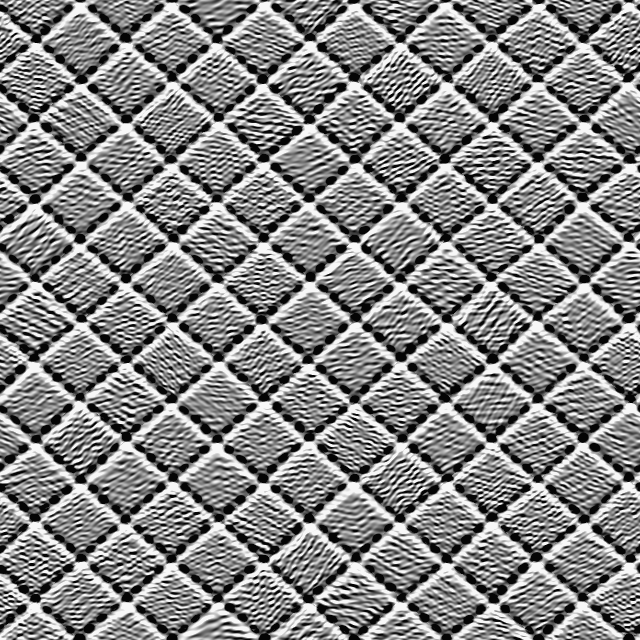
A Shadertoy shader for this texture map:

```glsl
// Embossed grey leather quilted into staggered diamonds, 7 across and 8 down.
// Slanted lattice coordinates give each diamond an id; layered sines make its
// wrinkles, and seams add a lit ridge under a row of dark stitch holes.

const float TAU = 6.2831853;
const vec2 REPEATS = vec2(7.0, 8.0);
const vec2 LATTICE_SHIFT = vec2(0.884, 0.0);
const float STITCHES_PER_EDGE = 4.0;
const int WRINKLE_WAVES = 11;

float hash(vec2 p) {
    vec3 h = fract(vec3(p.xyx) * vec3(0.1031, 0.1030, 0.0973));
    h += dot(h, h.yzx + 33.33);
    return fract((h.x + h.y) * h.z);
}

float bell(float x, float width) {
    x /= width;
    return exp(-x * x);
}

// Gentle seam wobble; whole frequencies keep the sheet tileable.
vec2 wobble(vec2 uv, float amount) {
    vec2 slow = sin(TAU * (uv.yx * vec2(5.0, 4.0) + uv * vec2(2.0, 3.0)));
    vec2 quick = sin(TAU * (uv.yx * vec2(17.0, 13.0) - uv * vec2(11.0, 19.0)) + 1.7);
    return amount * (slow + 0.5 * quick);
}

// Unit-variance sum of waves running mostly up and down.
float wrinkles(vec2 uv, vec2 seed, float tilt) {
    float sum = 0.0;
    for (int i = 0; i < WRINKLE_WAVES; i++) {
        vec2 key = seed * 13.0 + float(i) * vec2(7.3, 3.1);
        float angle = 0.25 * TAU + tilt + 1.25 * (hash(key) - 0.5);
        float frequency = mix(60.0, 150.0, hash(key + 41.7));
        float phase = TAU * hash(key + 93.2);
        vec2 direction = vec2(cos(angle), sin(angle));
        sum += sin(TAU * frequency * dot(uv, direction) + phase);
    }
    return sum * sqrt(2.0 / float(WRINKLE_WAVES));
}

// Dark oval holes; "above" is the height over the seam, "along" follows it.
float stitches(float above, float along, float seamId) {
    float u = along * STITCHES_PER_EDGE;
    float index = round(u);
    float random = hash(vec2(index + 50.0, seamId + 80.0));
    float across = (above - 0.025) / mix(0.050, 0.072, random);
    float lengthwise = (u - index + 0.14 * (random - 0.5)) / 0.34;
    float d = across * across + lengthwise * lengthwise;
    return (1.0 - smoothstep(0.35, 1.6, d)) * mix(0.65, 1.0, random);
}

// Light change of one seam: ridge below, shallow shadow and holes above.
float seamLight(float above, float along, float seamId) {
    float ridge = 0.52 * bell(above + 0.085, 0.062);
    float shadow = 0.24 * bell(above - 0.045, 0.06);
    return ridge - shadow - 0.72 * stitches(above, along, seamId);
}

void mainImage(out vec4 fragColor, in vec2 fragCoord) {
    vec2 uv = fragCoord / iResolution.y;

    // Slanted lattice: seams lie where either coordinate is whole.
    vec2 q = uv * REPEATS - LATTICE_SHIFT + wobble(uv, 0.011);
    vec2 slant = vec2(q.x + q.y, q.x - q.y);
    vec2 cell = floor(slant);
    vec2 seam = round(slant);
    vec2 above = (slant - seam) * vec2(1.0, -1.0);

    // Each diamond has its own wrinkle direction and depth.
    vec2 centre = 0.5 * vec2(cell.x + cell.y, cell.x - cell.y);
    vec2 id = mod(centre, REPEATS) + 1.0;
    float tilt = 0.12 + 0.65 * (hash(id * 5.0 + 17.0) - 0.5);
    float depth = mix(0.20, 0.34, hash(id * 9.0 + 29.0));
    vec2 grainPoint = uv + wobble(uv * 4.0, 0.0007);
    float grain = depth * wrinkles(grainPoint, id, tilt);

    // Wrinkles flatten where the leather is pulled into a seam.
    float seamDistance = min(abs(above.x), abs(above.y));
    grain *= mix(0.4, 1.0, smoothstep(0.02, 0.14, seamDistance));

    float light = 0.53 + grain;
    light += seamLight(above.x, slant.y, seam.x);
    light += seamLight(above.y, slant.x, seam.y + 37.0);
    fragColor = vec4(vec3(clamp(light, 0.02, 0.97)), 1.0);
}
```
